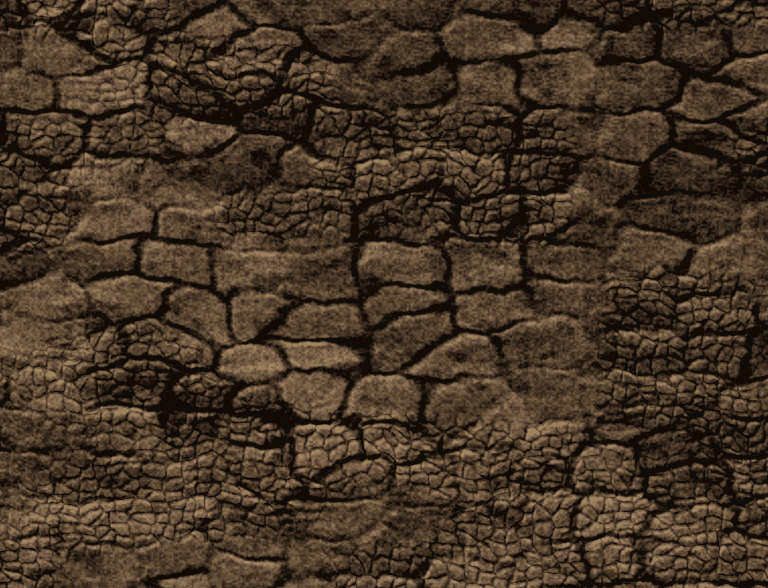
This texture is drawn by a WebGL 2 fragment shader. Its source:

```glsl
#version 300 es
precision highp float;
// Weathered rubble stone wall: rough brown blocks, ledges, dark crevices and gritty grain.
uniform vec2 u_resolution;
out vec4 fragColor;

float hash(vec2 p) {
  return fract(sin(dot(p, vec2(127.1, 311.7))) * 43758.5453);
}

float noise(vec2 p) {
  vec2 i = floor(p), f = fract(p);
  f = f * f * (3.0 - 2.0 * f);
  return mix(mix(hash(i), hash(i + vec2(1, 0)), f.x),
             mix(hash(i + vec2(0, 1)), hash(i + vec2(1, 1)), f.x), f.y);
}

float fbm(vec2 p) {
  float sum = 0.0, amp = 0.5;
  for (int i = 0; i < 5; i++) {
    sum += amp * noise(p);
    p = mat2(1.9, 0.5, -0.5, 1.9) * p + 7.3;
    amp *= 0.55;
  }
  return sum;
}

// Blocky cells: x = distance to the joint, y = random tone of the block
vec2 blocks(vec2 p) {
  vec2 cell = floor(p);
  float near = 9.0, second = 9.0, tone = 0.0;
  for (int y = -1; y <= 1; y++) {
    for (int x = -1; x <= 1; x++) {
      vec2 c = cell + vec2(x, y);
      vec2 r = c + 0.1 + 0.8 * vec2(hash(c), hash(c + 41.3)) - p;
      r *= r;
      float d = pow(dot(r, r), 0.25);
      if (d < near) {
        second = near;
        near = d;
        tone = hash(c + 17.9);
      } else {
        second = min(second, d);
      }
    }
  }
  return vec2(second - near, tone);
}

vec2 warp(vec2 p) {
  return p + 0.045 * (vec2(fbm(p * 11.0), fbm(p * 11.0 + 31.0)) - 0.55);
}

float rubblePatch(vec2 p) {
  return smoothstep(0.52, 0.72, noise(p * vec2(4.5, 8.0) + 5.0));
}

// x = height, y = joint distance, z = block tone, w = rubble joint distance
vec4 surface(vec2 p) {
  vec2 q = warp(p);
  vec2 stone = blocks(q * vec2(8.0, 13.5));
  vec2 rubble = blocks(q * vec2(36.0, 46.0));
  float height = 0.42 * smoothstep(0.0, 0.24, stone.x)
               + 0.3 * rubblePatch(p) * smoothstep(0.0, 0.4, rubble.x)
               + 0.95 * fbm(q * vec2(19.0, 34.0));
  return vec4(height, stone, rubble.x);
}

void main() {
  vec2 uv = gl_FragCoord.xy / u_resolution;
  vec2 p = gl_FragCoord.xy / u_resolution.y;

  // Relief lit from above
  vec4 s = surface(p);
  float light = s.x - surface(p + vec2(-0.0025, 0.006)).x;

  // Joints open in places, with smaller cracks between the rubble
  float open = smoothstep(0.32, 0.68, noise(p * vec2(11.0, 9.0) + 3.0));
  float crevice = open * (1.0 - smoothstep(0.02, 0.17, s.y));
  float crack = rubblePatch(p) * (1.0 - smoothstep(0.03, 0.2, s.w));
  float pits = smoothstep(0.6, 0.74, fbm(p * vec2(27.0, 38.0) + 60.0));

  // Flat ledges and grit
  float ledge = fbm(p * vec2(9.0, 26.0) + 12.0) - 0.54;
  float grit = 0.6 * noise(p * 290.0) + 0.4 * noise(p * 150.0 + 9.0) - 0.5;

  float v = 0.335 + 0.44 * light + 0.15 * (s.z - 0.5) + 0.36 * ledge + 0.32 * grit;
  v += 0.07 * (0.5 - uv.y) + 0.03 * (0.5 - uv.x);
  v -= 0.27 * crevice + 0.13 * crack + 0.12 * pits;

  // Brown ramp from shadow to sunlit stone
  vec3 color = mix(vec3(0.07, 0.045, 0.02), vec3(0.29, 0.22, 0.16), clamp((v - 0.07) / 0.22, 0.0, 1.0));
  color = mix(color, vec3(0.58, 0.48, 0.35), clamp((v - 0.29) / 0.29, 0.0, 1.15));
  fragColor = vec4(color, 1.0);
}
```
